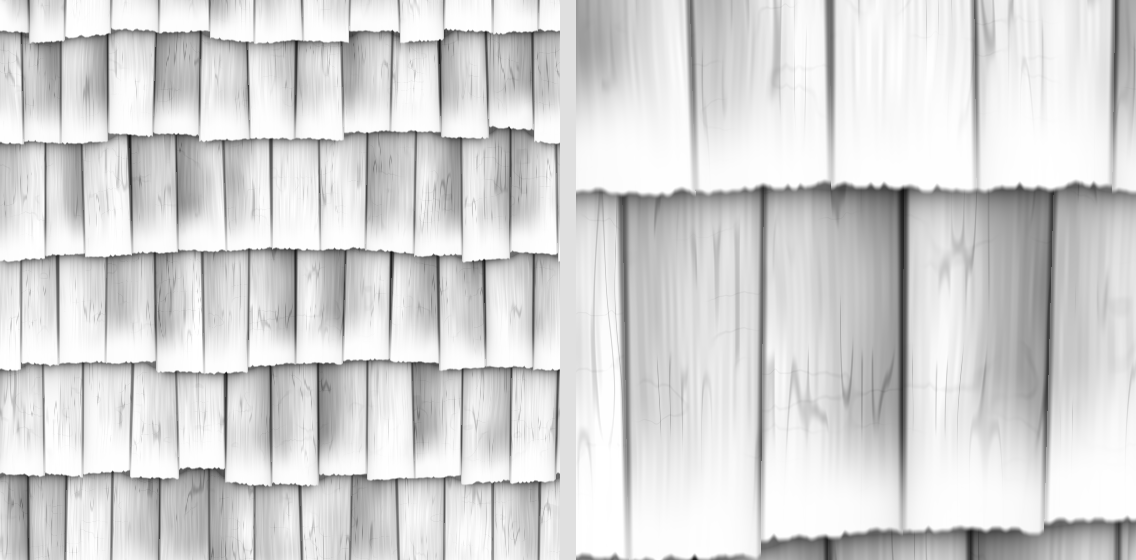
Left, the full canvas; right, a detail of the centre.
Reproduce this texture map procedurally as a three.js fragment shader.

```glsl
// Five overlapping courses of twelve pale, weathered wooden shingles with ragged ends.
#define ROWS 5.0
#define COLS 12.0
#define PITCH 0.0847       // regular shingle width; the first of a course is narrower
#define FIRST_LINE 0.141   // height of the lowest course line
#define END_JITTER 0.024   // spread of shingle lengths
#define TILT 0.012         // lean of the side joints
#define GAP 0.0007         // half width of a joint
#define GRAIN 0.085
#define CRACK 0.15
#define SHADE 0.25
#define SOFT 0.0022        // edge smoothing

varying vec2 vUv;

float hash(vec2 p) {
  p = fract(p * vec2(0.1031, 0.1137) + 0.317);
  p += dot(p, p.yx + 33.33);
  return fract((p.x + p.y) * p.x * 7.31);
}

float noise(vec2 p) {
  vec2 c = floor(p), f = fract(p);
  f = f * f * (3.0 - 2.0 * f);
  return mix(mix(hash(c), hash(c + vec2(1.0, 0.0)), f.x),
             mix(hash(c + vec2(0.0, 1.0)), hash(c + vec2(1.0, 1.0)), f.x), f.y);
}

// Random value for a shingle or joint, periodic over the canvas
float pick(float i, float row, float salt) {
  return hash(vec2(mod(i, COLS) + 17.0 * salt, mod(row, ROWS) * 7.0 + 3.0 * salt + 1.0));
}

float rowLine(float row) {
  float k = mod(row, ROWS);
  float shift = k > 3.5 ? -0.006 : (k > 2.5 ? 0.015 : 0.003);
  return FIRST_LINE + row / ROWS + shift;
}

float rowStart(float row) {
  float k = mod(row, ROWS);
  return k > 3.5 ? 0.117 : (mod(k, 2.0) < 0.5 ? 0.148 : 0.106);
}

// Leaning joint on the left of shingle i
float joint(float i, float row, float v) {
  return floor(i / COLS) + mod(i, COLS) * PITCH + 0.006 * (pick(i, row, 1.0) - 0.5)
       + TILT * (pick(i, row, 2.0) - 0.5) * (0.5 - v);
}

float shingleEnd(float i, float row) {
  return rowLine(row) + END_JITTER * (pick(i, row, 3.0) - 0.5)
       + 0.016 * step(0.93, pick(i, row, 4.0));
}

// Soft joint line, a few wedging open upwards, with a halo
float jointShadow(float d, float i, float row, float v, float haloSalt) {
  float wedge = pow(pick(i, row, 5.0), 6.0) * clamp(v, 0.0, 1.0);
  float width = GAP + 0.0028 * wedge;
  float core = (0.40 + 0.3 * wedge) * (1.0 - smoothstep(width * 0.5, width + 0.0028, d));
  float halo = 0.34 * pow(pick(i, row, haloSalt), 2.0) * exp(-max(d, 0.0) / 0.008);
  return (core + halo) * mix(0.35, 1.0, smoothstep(0.0, 0.35, v));
}

// Wood face: u across, v up from the exposed end
float wood(float u, float v, float i, float row) {
  vec2 seed = 60.0 * vec2(pick(i, row, 7.0), pick(i, row, 8.0));
  float worn = smoothstep(0.08, 0.46, v + 0.12 * (noise(vec2(u * 4.0, v * 2.0) + seed) - 0.5));
  float side = pick(i, row, 9.0) < 0.6 ? u : 1.0 - u;
  float across = mix(1.0, 1.5 * smoothstep(0.1, 0.9, side), 0.35 + 0.65 * pick(i, row, 10.0));
  float dark = (0.03 + SHADE * pow(pick(i, row, 11.0), 1.3)) * across;
  dark += 0.09 * (noise(vec2(u * 3.0, v * 4.0) + seed) - 0.5);
  // Fine fibres, long splits and a few cross checks
  float wave = 0.06 * noise(vec2(u * 2.0, v * 3.0) + seed);
  dark += GRAIN * (noise(vec2((u + wave) * 38.0, v * 4.0) + seed) - 0.5);
  float split = abs(noise(vec2((u + wave) * 13.0, v * 1.7) + seed.yx) - 0.5);
  float check = abs(noise(vec2(u * 2.5, v * 11.0) + seed) - 0.5);
  float patches = smoothstep(0.35, 0.7, noise(vec2(u * 4.0, v * 5.0) + seed.yx));
  dark += CRACK * patches * (1.0 - smoothstep(0.0, 0.07, split));
  dark += 0.25 * CRACK * patches * (1.0 - smoothstep(0.0, 0.05, check));
  return 1.0 - max(dark, 0.0) * mix(0.04, 1.0, worn);
}

// Lays one course over the tone beneath it
float layCourse(float tone, vec2 p, float row) {
  float x = fract(p.x - rowStart(row));
  float lift = (p.y - rowLine(row)) * ROWS;
  float i = min(floor(x / PITCH), COLS - 1.0);
  if (x < joint(i, row, lift)) i -= 1.0;
  else if (x > joint(i + 1.0, row, lift)) i += 1.0;
  float left = joint(i, row, lift), right = joint(i + 1.0, row, lift);
  float u = (x - left) / (right - left);

  // Finely frayed, skewed end
  float base = shingleEnd(i, row);
  float skew = 0.013 * (pick(i, row, 12.0) - 0.5) * (u - 0.5);
  vec2 tuft = vec2(9.0 * mod(i, COLS), mod(row, ROWS) + 40.0);
  float teeth = 0.0028 * (noise(vec2(u * 9.0, 0.0) + tuft) - 0.5)
              + 0.003 * pow(noise(vec2(u * 22.0, 30.0) + tuft), 2.0);
  float v = (p.y - base - skew - teeth) * ROWS;

  // Shadow below the course, blended between neighbouring ends
  float blend = 0.5 * (1.0 - smoothstep(0.0, 0.25, min(u, 1.0 - u)));
  float other = shingleEnd(u < 0.5 ? i - 1.0 : i + 1.0, row);
  float drop = max(mix(base, other, blend) + skew * (1.0 - 2.0 * blend) - p.y, 0.0);
  float under = tone * (1.0 - 0.40 * exp(-drop / 0.008) - 0.14 * exp(-drop / 0.035));

  float face = wood(u, v, i, row);
  face *= 1.0 - min(jointShadow(x - left, i, row, v, 6.0), 0.9);
  face *= 1.0 - min(jointShadow(right - x, i + 1.0, row, v, 13.0), 0.9);
  return mix(under, face, smoothstep(-SOFT, SOFT, v / ROWS));
}

void main() {
  float row = floor((vUv.y - FIRST_LINE) * ROWS);
  float tone = 0.3;
  for (int n = -1; n <= 1; n++) tone = layCourse(tone, vUv, row + float(n));
  gl_FragColor = vec4(vec3(clamp(tone, 0.0, 1.0)), 1.0);
}
```
